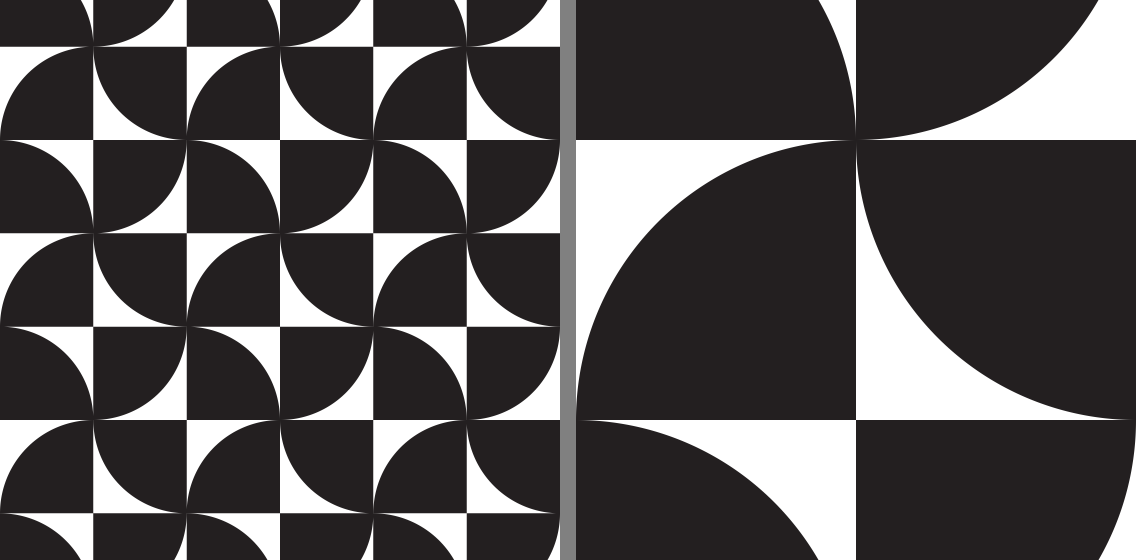
Left, the full canvas; right, a detail of the centre.
Give the GLSL for this pattern, as a Shadertoy shader.

```glsl
const float CELLS = 6.0;                     // cells across the canvas
const vec2 GRID_SHIFT = vec2(0.0, 0.5);      // grid offset, in cells
const float RADIUS = 1.0;                    // quarter disc radius, in cells
const vec3 DARK = vec3(0.137, 0.122, 0.125);
const vec3 LIGHT = vec3(1.0);
const int SAMPLES = 4;                       // antialiasing samples per axis

// Signed distance to the quarter disc of the cell holding p
float quarterDisc(vec2 p) {
    vec2 cell = floor(p);
    // Row parity picks the left or right corner, column parity bottom or top
    vec2 corner = mod(cell.yx, 2.0);
    return distance(p - cell, corner) - RADIUS;
}

void mainImage(out vec4 fragColor, in vec2 fragCoord) {
    float pixel = CELLS / iResolution.y;
    float sampleWidth = pixel / float(SAMPLES);

    // Average over the pixel: smooths arcs, straight cell edges and thin tips
    float light = 0.0;
    for (int j = 0; j < SAMPLES; j++) {
        for (int i = 0; i < SAMPLES; i++) {
            vec2 offset = (vec2(i, j) + 0.5) / float(SAMPLES) - 0.5;
            vec2 p = (fragCoord + offset) * pixel + GRID_SHIFT;
            light += clamp(quarterDisc(p) / sampleWidth + 0.5, 0.0, 1.0);
        }
    }
    light /= float(SAMPLES * SAMPLES);

    fragColor = vec4(mix(DARK, LIGHT, light), 1.0);
}
```
